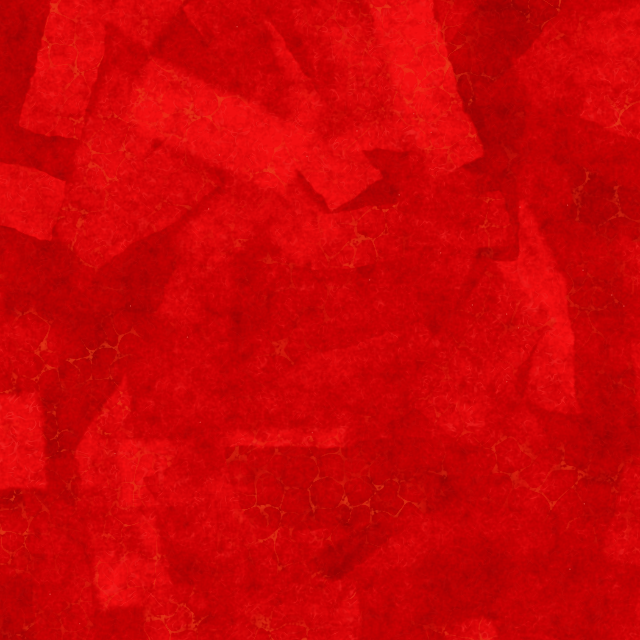
Give the GLSL for this texture, as a Shadertoy shader.

```glsl
// Overlapping translucent red strips with crinkled grain and star-shaped orange veins.

vec2 hash2(vec2 p) {
    vec3 q = fract(p.xyx * vec3(0.1031, 0.1030, 0.0973));
    q += dot(q, q.yzx + 33.33);
    return fract((q.xx + q.yz) * q.zy);
}

float gradientNoise(vec2 p) {
    vec2 i = floor(p), f = fract(p);
    vec2 u = f * f * f * (f * (f * 6.0 - 15.0) + 10.0);
    vec2 e = vec2(0.0, 1.0);
    float a = dot(hash2(i) * 2.0 - 1.0, f);
    float b = dot(hash2(i + e.yx) * 2.0 - 1.0, f - e.yx);
    float c = dot(hash2(i + e.xy) * 2.0 - 1.0, f - e.xy);
    float d = dot(hash2(i + e.yy) * 2.0 - 1.0, f - e.yy);
    return mix(mix(a, b, u.x), mix(c, d, u.x), u.y);
}

float fbm(vec2 p) {
    float sum = 0.0, gain = 1.0;
    for (int i = 0; i < 5; i++) {
        sum += gain * gradientNoise(p);
        p = mat2(1.6, 1.2, -1.2, 1.6) * p + 7.3;
        gain *= 0.65;
    }
    return sum;
}

// Distances to the three nearest cell centres
vec3 cellDistances(vec2 p) {
    vec2 base = floor(p);
    vec3 near = vec3(9.0);
    for (int y = -1; y <= 1; y++)
    for (int x = -1; x <= 1; x++) {
        vec2 cell = base + vec2(x, y);
        float d = length(cell + 0.1 + 0.8 * hash2(cell + 40.0) - p);
        if (d < near.x) near = vec3(d, near.xy);
        else if (d < near.y) near = vec3(near.x, d, near.y);
        else near.z = min(near.z, d);
    }
    return near;
}

// Thin cell borders that swell into stars where three cells meet
float starVeins(vec3 cell) {
    float border = cell.y - cell.x;
    float junction = 1.0 - smoothstep(0.02, 0.38, cell.z - cell.x);
    float width = 0.07 + 0.17 * junction * junction;
    return (1.0 - smoothstep(width * 0.45, width, border)) * (0.5 + 0.5 * junction);
}

float boxDistance(vec2 p, vec2 halfSize) {
    vec2 d = abs(p) - halfSize;
    return length(max(d, 0.0)) + min(max(d.x, d.y), 0.0);
}

void mainImage(out vec4 fragColor, in vec2 fragCoord) {
    vec2 uv = fragCoord / iResolution.y;
    float blotch = fbm(uv * 7.0 + 3.0);
    float ragged = gradientNoise(uv * 60.0) * 0.006 + gradientNoise(uv * 9.0) * 0.02;
    vec2 warp = vec2(gradientNoise(uv * 32.0), gradientNoise(uv * 32.0 + 50.0)) * 0.018;
    float tone = 0.77, vein = 0.0, crinkle = 0.3;

    // Strips stacked in shuffled order over a jittered grid
    for (int i = 0; i < 64; i++) {
        float slot = mod(float(i) * 27.0, 64.0);
        vec2 seed = vec2(slot, slot * 1.7 + 5.0);
        vec2 place = hash2(seed), shape = hash2(seed + 71.0), look = hash2(seed + 133.0);
        vec2 centre = (vec2(mod(slot, 8.0), floor(slot / 8.0)) + place) / 8.0 * 1.2 - 0.1;
        float angle = 6.2832 * hash2(seed + 211.0).x;
        float c = cos(angle), s = sin(angle);
        vec2 local = mat2(c, -s, s, c) * (uv - centre);
        float d = boxDistance(local, vec2(0.09 + 0.13 * shape.x, 0.038 + 0.035 * shape.y)) + ragged;
        float soft = mix(0.002, 0.012, look.y * look.y);
        float mask = 1.0 - smoothstep(-soft, soft, d);
        tone -= 0.02 * exp(-max(d, 0.0) * 70.0) * (1.0 - mask);
        if (mask < 0.003) continue;

        vec3 cell = cellDistances((local + warp) * mix(17.0, 28.0, shape.x) + seed * 9.0);
        float patchy = smoothstep(-0.25, 0.2, gradientNoise(local * 11.0 + seed));
        float strength = smoothstep(0.05, 0.6, hash2(seed + 307.0).y);
        float stripTone = mix(0.665, 0.94, look.x) + 0.09 * (0.4 - cell.x);
        tone = mix(tone, stripTone, mask * 0.8);
        vein = mix(vein, starVeins(cell) * patchy * strength, mask * 0.75);
        crinkle = mix(crinkle, shape.y, mask);
    }

    // Cloudy dye, grain and small dark pits
    float grain = gradientNoise(uv * 125.0) + 0.9 * gradientNoise(uv * 230.0 + 9.0);
    float pits = smoothstep(0.05, 0.45, gradientNoise(uv * 42.0 + 17.0));
    tone += 0.085 * blotch + 0.075 * grain - 0.055 * pits + 0.008;
    tone = clamp(tone, 0.6, 0.95);

    vec3 color = vec3(tone, 0.003 + 0.35 * max(tone - 0.79, 0.0), 0.012 + 0.3 * max(tone - 0.77, 0.0));

    // Pale flecks and short wrinkles, strongest on the lighter strips
    float ridge = abs(gradientNoise(uv * 95.0 + warp * 90.0));
    float wrinkle = (1.0 - smoothstep(0.02, 0.13, ridge)) * smoothstep(-0.15, 0.3, gradientNoise(uv * 70.0 + 31.0));
    float light = 0.15 + 0.85 * smoothstep(0.76, 0.88, tone) * (0.4 + 0.6 * crinkle);
    color = mix(color, vec3(0.95, 0.19, 0.17), 0.55 * wrinkle * light);

    // Orange veins, broken by the grain
    float broken = smoothstep(-0.5, 0.2, grain + 0.5 * blotch);
    color = mix(color, vec3(0.9, 0.27, 0.1), 0.85 * vein * broken);

    // Sparse pale dust
    vec2 dustCell = floor(uv * 60.0);
    vec2 dust = hash2(dustCell + 500.0);
    float speck = 1.0 - smoothstep(0.03, 0.11, length(fract(uv * 60.0) - 0.2 - 0.6 * dust));
    color = mix(color, vec3(0.93, 0.4, 0.33), 0.5 * speck * step(0.993, hash2(dustCell + 800.0).x));

    fragColor = vec4(color, 1.0);
}
```
